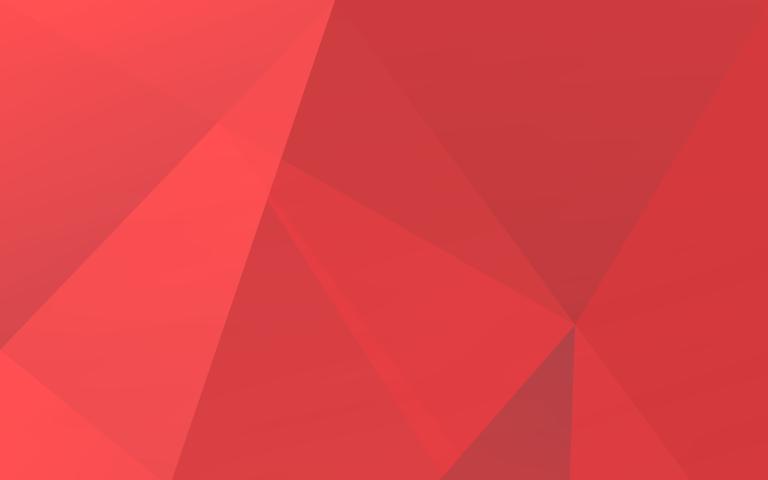
A Shadertoy shader for this background:

```glsl
// Low-poly red backdrop: a few long straight creases split the canvas into
// flat facets. Each facet is a linear colour ramp, layered by half-plane
// coverage, with faint slanted streaks of gradient noise on top.

// Crease corners, in canvas heights (canvas is ASPECT wide, 1 high)
const float ASPECT = 1.6;
const vec2 CORNER    = vec2(0.0, 1.0);
const vec2 PEAK      = vec2(0.698, 1.0);
const vec2 LEFT_HUB  = vec2(0.454, 0.746);
const vec2 LEFT_END  = vec2(0.0, 0.271);
const vec2 LEFT_FOOT = vec2(0.335, 0.0);
const vec2 FOLD_FOOT = vec2(0.358, 0.0);
const vec2 HUB       = vec2(1.198, 0.323);
const vec2 FAN_LOW   = vec2(0.923, 0.008);
const vec2 FAN_HIGH  = vec2(0.958, 0.052);
const vec2 HUB_FOOT  = vec2(1.187, 0.0);
const vec2 FAR_FOOT  = vec2(1.4375, 0.0);
const vec2 FAR_TOP   = vec2(1.6, 0.99);

// Colours
const vec3 CORAL   = vec3(1.00, 0.31, 0.32);
const vec3 ROSE    = vec3(0.93, 0.30, 0.315);
const vec3 DUSK    = vec3(0.84, 0.28, 0.30);
const vec3 SCARLET = vec3(0.88, 0.24, 0.26);
const vec3 BRICK   = vec3(0.83, 0.247, 0.26);
const vec3 CRIMSON = vec3(0.83, 0.222, 0.24);
const vec3 WINE    = vec3(0.75, 0.23, 0.245);
const vec3 SHADOW  = vec3(0.69, 0.26, 0.28);

const float STREAK_AMOUNT = 0.012;
const vec2 STREAK_SCALE = vec2(1.5, 14.0);

// Antialiased coverage of the half-plane left of the line a -> b
float leftOf(vec2 p, vec2 a, vec2 b) {
    vec2 along = normalize(b - a);
    float d = dot(p - a, vec2(-along.y, along.x));
    return clamp(d * iResolution.y + 0.5, 0.0, 1.0);
}

// Linear colour ramp from a to b
vec3 ramp(vec2 p, vec2 a, vec2 b, vec3 start, vec3 end) {
    vec2 axis = b - a;
    return mix(start, end, clamp(dot(p - a, axis) / dot(axis, axis), 0.0, 1.0));
}

vec2 gradientAt(vec2 cell) {
    float angle = 6.2832 * fract(sin(dot(cell, vec2(127.1, 311.7))) * 4375.5);
    return vec2(cos(angle), sin(angle));
}

float gradientNoise(vec2 p) {
    vec2 i = floor(p), f = p - i;
    vec2 u = f * f * f * (f * (f * 6.0 - 15.0) + 10.0);
    vec2 e = vec2(1.0, 0.0);
    float low = mix(dot(gradientAt(i), f), dot(gradientAt(i + e), f - e), u.x);
    float high = mix(dot(gradientAt(i + e.yx), f - e.yx),
                     dot(gradientAt(i + 1.0), f - 1.0), u.x);
    return mix(low, high, u.y);
}

// Facets right of the main fold
vec3 rightSide(vec2 p, float aboveRay) {
    vec3 color = ramp(p, vec2(0.58, 0.6), vec2(0.75, 0.0),
                      BRICK, vec3(0.86, 0.25, 0.265));

    // Fan below the long ray, with a brighter strip on its lower edge
    vec3 fan = ramp(p, vec2(0.6, 0.6), vec2(1.1, 0.25),
                    vec3(0.865, 0.245, 0.26), SCARLET);
    fan = mix(vec3(0.895, 0.242, 0.262), fan, leftOf(p, LEFT_HUB, FAN_HIGH));
    color = mix(color, fan, leftOf(p, LEFT_HUB, FAN_LOW));

    // Shadowed wedge and the facet beside it
    vec3 wedge = ramp(p, HUB, vec2(1.05, 0.0), SHADOW, vec3(0.76, 0.25, 0.265));
    color = mix(color, wedge, leftOf(p, HUB, FAN_LOW));
    color = mix(color, vec3(0.865, 0.238, 0.255), leftOf(p, HUB, HUB_FOOT));

    // Band above the ray
    vec3 band = ramp(p, PEAK, HUB, vec3(0.805, 0.24, 0.25), vec3(0.825, 0.24, 0.25));
    color = mix(color, band, aboveRay);

    // Top and far right facets
    vec3 top = ramp(p, vec2(1.2, 1.0), HUB, vec3(0.81, 0.232, 0.245), WINE);
    vec3 far = mix(CRIMSON, top, leftOf(p, HUB, FAR_TOP));
    return mix(color, far, leftOf(p, PEAK, FAR_FOOT));
}

// Facets left of the main fold
vec3 leftSide(vec2 p, float aboveRay) {
    vec3 color = ramp(p, vec2(0.45, 0.74), vec2(0.25, 0.0), CORAL, ROSE);
    color *= 1.0 - 0.015 * leftOf(p, LEFT_HUB, FAN_HIGH);
    color = mix(color, vec3(0.965, 0.302, 0.315), aboveRay);

    vec3 foot = ramp(p, vec2(0.05, 0.15), LEFT_FOOT, CORAL, vec3(0.96, 0.305, 0.32));
    color = mix(color, foot, leftOf(p, LEFT_FOOT, LEFT_END));

    vec3 upper = ramp(p, CORNER, vec2(0.25, 0.4), CORAL, DUSK);
    upper *= 1.0 + 0.015 * aboveRay;
    return mix(color, upper, leftOf(p, PEAK, LEFT_END) < 0.5
        ? 1.0 - leftOf(p, PEAK, LEFT_END) : 1.0 - leftOf(p, PEAK, LEFT_END));
}

void mainImage(out vec4 fragColor, in vec2 fragCoord) {
    vec2 p = fragCoord / iResolution.xy * vec2(ASPECT, 1.0);
    float aboveRay = leftOf(p, CORNER, HUB);
    vec3 color = mix(rightSide(p, aboveRay), leftSide(p, aboveRay),
                     leftOf(p, FOLD_FOOT, PEAK));

    // Faint slanted streaks
    vec2 slanted = vec2(p.x, p.y - 0.25 * p.x);
    color *= 1.0 + STREAK_AMOUNT * gradientNoise(slanted * STREAK_SCALE);
    fragColor = vec4(color, 1.0);
}
```
